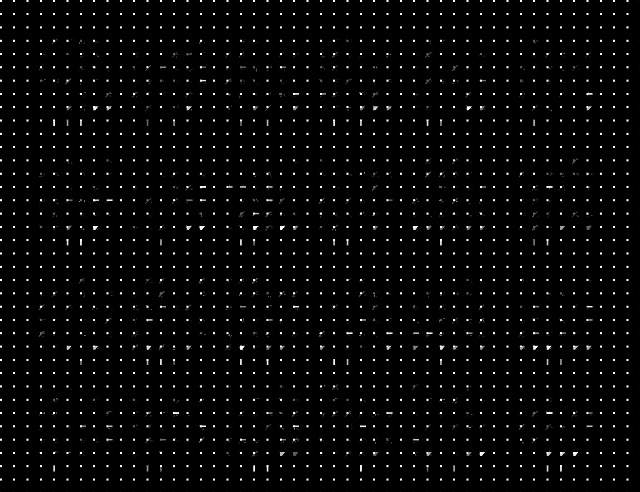
This pattern is drawn by a WebGL 1 fragment shader. Its source:

```glsl
precision highp float;
// White square dots on black in a 48 by 37 lattice. Blocks of 6 by 7 cells
// add small grey specks, dashes, bars and wedges beside their dots, chosen by
// a hash of the cell. Box coverage smooths every edge.
uniform vec2 u_resolution;

float hash(vec2 cell, float seed) {
  return fract(sin(dot(cell, vec2(12.99, 78.23)) + seed * 37.72) * 4375.85);
}

// Coverage of the box from lo to hi by a sample of size footprint
float boxCover(vec2 p, vec2 lo, vec2 hi, vec2 footprint) {
  vec2 overlap = min(hi, p + 0.5 * footprint) - max(lo, p - 0.5 * footprint);
  vec2 cover = clamp(overlap / footprint, 0.0, 1.0);
  return cover.x * cover.y;
}

// Faint one- and two-texel flecks scattered around the dot
float specks(vec2 p, vec2 cell, vec2 footprint) {
  float light = 0.0;
  for (int i = 0; i < 6; i++) {
    float seed = float(i) * 4.0 + 2.0;
    vec2 place = vec2(hash(cell, seed), hash(cell, seed + 1.0));
    vec2 lo = (floor(place * vec2(7.0, 6.0)) - 1.0) / 16.0;
    float shape = hash(cell, seed + 2.0);
    vec2 size = vec2(1.0 + step(0.6, shape), 1.0 + step(shape, 0.2)) / 16.0;
    float grey = 0.06 + 0.6 * pow(hash(cell, seed + 3.0), 3.0);
    light = max(light, grey * boxCover(p, lo, lo + size, footprint));
  }
  return light;
}

void main() {
  // Cells count from the top left; local y points down
  vec2 count = vec2(48.0, 37.0);
  vec2 uv = gl_FragCoord.xy / u_resolution;
  vec2 grid = vec2(uv.x, 1.0 - uv.y) * count;
  vec2 index = floor(grid + 0.25);
  vec2 p = grid - index;
  vec2 cell = mod(index, count);
  vec2 footprint = 0.65 * count / u_resolution;

  // Position inside a block: 6 blocks across, 4 down, with clear gutters
  float column = mod(cell.x - 3.0 - step(37.5, cell.x), 7.0);
  float row = mod(cell.y - 1.0 + step(27.5, cell.y), 9.0);
  float inside = step(2.5, cell.x) * step(cell.x, 45.5) * step(column, 5.5)
               * step(1.5, row) * step(0.5, cell.y);
  float lastRow = step(7.5, row);
  float density = mix(0.68, 0.35, step(row, 2.5));
  density = mix(density, 0.6 * step(0.5, column) * step(column, 3.5), lastRow);
  float marked = inside * step(hash(cell, 0.0), density);

  // Regular dot, worn down in some marked cells
  float worn = marked * step(hash(cell, 1.0), 0.25);
  float light = boxCover(p, vec2(-0.015), vec2(0.14), footprint) * (1.0 - 0.6 * worn);

  if (marked > 0.5) {
    float kind = hash(cell, 50.0);
    float glow = 0.35 + 0.65 * hash(cell, 51.0);
    float mark = 0.0;
    if (lastRow > 0.5) {
      // Upright bar hanging from the dot
      mark = boxCover(p, vec2(0.0), vec2(0.13, 0.46), footprint);
    } else {
      mark = specks(p, cell, footprint);
      if (row > 6.5 && (column > 3.5 || kind < 0.3)) {
        // Wedge tapering downward
        float reach = 0.38 - 0.8 * max(p.y, 0.0);
        mark = max(mark, boxCover(p, vec2(0.0), vec2(reach, 0.3), footprint));
      } else if (row > 3.5 && kind < 0.1 + 0.3 * step(4.5, column)) {
        // Level dash running right from the dot
        mark = max(mark, boxCover(p, vec2(0.0), vec2(0.44, 0.12), footprint));
      } else if (kind > 0.78) {
        // Faint rising stroke
        float stroke = 1.0 - smoothstep(0.03, 0.03 + footprint.x, abs(p.x + p.y - 0.22));
        mark = max(mark, 0.35 * stroke * boxCover(p, vec2(-0.1), vec2(0.35), footprint));
      }
    }
    light = max(light, mark * glow);
  }
  gl_FragColor = vec4(vec3(0.99 * light), 1.0);
}
```
